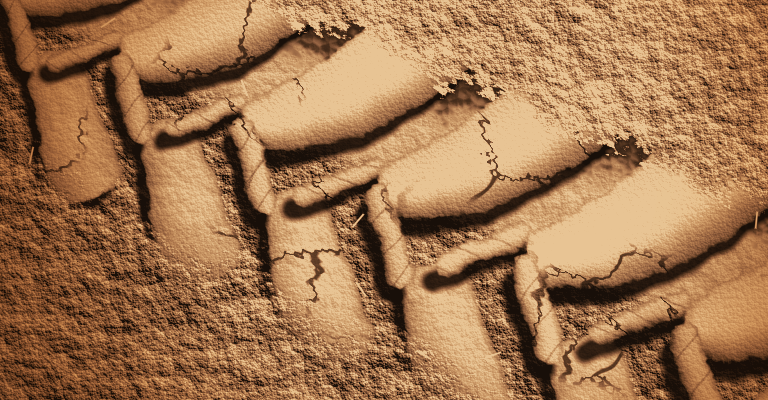
Give the GLSL for this texture, as a WebGL 1 fragment shader.

```glsl
precision highp float;
// Tyre tread pressed into dry soil: a diagonal row of curved lugs, ribs and
// lower blocks, placed by a loop that grows each repeat with perspective.
// Parts set a scalar tone, crumbled by cellular relief, then coloured by a ramp.
uniform vec2 u_resolution;

#define EDGE 0.004
#define SHADOW 0.9
#define LIGHT vec2(0.024, 0.038)
#define ROUGHNESS 1.12
#define GRAIN 0.38
#define CRACK_DEPTH 0.75
#define CONTRAST 1.25
#define MID_TONE 0.57
#define VIGNETTE 0.55

const vec3 UMBER = vec3(0.16, 0.10, 0.06);
const vec3 BROWN = vec3(0.36, 0.23, 0.14);
const vec3 EARTH = vec3(0.55, 0.36, 0.24);
const vec3 CLAY = vec3(0.70, 0.49, 0.32);
const vec3 SAND = vec3(0.82, 0.63, 0.43);
const vec3 PALE = vec3(0.91, 0.77, 0.58);

vec2 hash2(vec2 c) {
  vec3 a = fract(c.xyx * vec3(0.1031, 0.1030, 0.0973));
  a += dot(a, a.yzx + 33.33);
  return fract((a.xx + a.yz) * a.zy);
}

// Nearest and second nearest cell distances
vec2 cells(vec2 p) {
  vec2 base = floor(p), f = p - base, near = vec2(9.0);
  for (int j = -1; j <= 1; j++)
    for (int i = -1; i <= 1; i++) {
      vec2 o = vec2(float(i), float(j));
      float d = length(o + hash2(base + o) - f);
      near = d < near.x ? vec2(d, near.x) : vec2(near.x, min(near.y, d));
    }
  return near;
}

// Lit slope of piled clods: x = coarse sizes, y = fine grain
vec2 relief(vec2 p) {
  vec2 sum = vec2(0.0);
  float scale = 11.0;
  for (int i = 0; i < 5; i++) {
    float n = float(i), fine = step(2.5, n);
    vec2 q = p * scale + n * 17.3;
    float slope = cells(q + vec2(0.16, 0.25)).x - cells(q).x;
    sum += (0.3 + 0.08 * n) * slope * vec2(1.0 - fine, fine);
    scale *= 2.0;
  }
  return sum;
}

float crackLine(vec2 p, float width) {
  vec2 c = cells(p);
  return 1.0 - smoothstep(0.3 * width, width, c.y - c.x);
}

float smax(float a, float b, float k) {
  float h = max(k - abs(a - b), 0.0) / k;
  return max(a, b) + h * h * k * 0.25;
}

float lugBottom(float x) { return -0.105 + 0.9 * (x - 0.12) * (x - 0.12); }
float lugTop(float x) { return 0.02 + 0.4 * x + 0.6 * x * x; }

float lug(vec2 q) {
  float band = smax(q.y - lugTop(q.x), lugBottom(q.x) - q.y, 0.03);
  return 0.85 * smax(band, -q.x - 0.4 * q.y, 0.05);
}

// Distance, position across and position along a round rib
vec3 rib(vec2 q, vec2 a, vec2 b, float r) {
  vec2 axis = normalize(b - a), o = q - a;
  float along = dot(o, axis);
  float across = dot(o, vec2(-axis.y, axis.x));
  float beyond = along - clamp(along, 0.0, length(b - a));
  return vec3(length(vec2(beyond, across)) - r, across / r, along);
}

// Tapered block: distance, across, along
vec3 block(vec2 q) {
  vec2 o = q - vec2(0.13, -0.22), axis = vec2(0.27, -0.963);
  float along = dot(o, axis), across = dot(o, vec2(-axis.y, axis.x));
  float halfWidth = 0.083 + 0.08 * clamp(along, 0.0, 0.5);
  float d = smax(abs(across) - halfWidth, abs(along - 0.24) - 0.24, 0.08);
  return vec3(d, across / halfWidth, along);
}

float ribTone(vec3 r, float offset) {
  float groove = abs(fract(r.z * 12.0 + r.y * 0.3 + offset) - 0.5);
  return (0.77 + 0.16 * r.y - 0.24 * r.y * r.y) * (0.72 + 0.28 * smoothstep(0.0, 0.07, groove));
}

// Cast a shadow, then cover it with the part
void lay(inout float tone, float d, float dLight, float t) {
  tone *= 1.0 - SHADOW * (1.0 - smoothstep(-0.01, 0.012, dLight));
  t *= 1.0 - 0.25 * smoothstep(-0.015, 0.0, d);
  tone = mix(t, tone, smoothstep(-EDGE, EDGE, d));
}

vec3 ramp(float t) {
  t = clamp(t, 0.0, 1.0) * 5.0;
  vec3 c = mix(UMBER * (0.6 + 0.4 * min(t * 2.0, 1.0)), BROWN, min(t, 1.0));
  c = mix(c, EARTH, clamp(t - 1.0, 0.0, 1.0));
  c = mix(c, CLAY, clamp(t - 2.0, 0.0, 1.0));
  c = mix(c, SAND, clamp(t - 3.0, 0.0, 1.0));
  return mix(c, PALE, clamp(t - 4.0, 0.0, 1.0));
}

void main() {
  vec2 p = gl_FragCoord.xy / u_resolution.y;
  vec2 g = relief(p);
  float soil = ROUGHNESS * (g.x + g.y);
  vec2 warp = 0.004 * sin(p.yx * 31.0 + 2.0 * sin(p * 17.0)) + 0.002 * sin(p.yx * 83.0 + 3.0 * p);
  float side = p.y - 1.02 + 0.471 * p.x;
  float bank = p.y - 1.269 + 0.414 * p.x + 0.02 * sin(p.x * 19.0) + 0.01 * sin(p.x * 47.0) + 0.15 * g.x + 0.03 * g.y;
  float drift = sin(p.x * 7.0 + 2.0 * sin(p.y * 6.0)) * sin(p.y * 9.0 - p.x * 3.0);
  float patches = smoothstep(-0.2, 0.5, sin(p.x * 9.0 + 3.0 * p.y) + sin(p.y * 13.0 - p.x * 5.0));
  float crack = CRACK_DEPTH * patches * crackLine(p * 5.0 + warp * 9.0 + 0.25 * g.x, 0.06);

  // Trench floor: rubble below the spine, smooth above it
  float smoothFloor = smoothstep(-0.06, 0.03, side);
  float tone = mix(0.4, 0.67, smoothFloor) + soil * mix(1.0, 0.35, smoothFloor);
  tone *= 1.0 - 0.85 * smoothstep(-0.11, -0.01, bank);

  // Tread repeats
  for (int i = -1; i <= 5; i++) {
    float k = float(i);
    vec2 origin = vec2(0.296 + 0.29 * k + 0.0155 * k * k, 0.887 - 0.16 * k - 0.0015 * k * k);
    vec2 q = (p + warp - origin) / (0.86 + 0.07 * k), lit = q + LIGHT;
    vec2 vary = hash2(vec2(k + 9.0, 4.0));
    float rough = 0.02 * g.x, grain = GRAIN * g.y + 0.08 * (vary.x - 0.5);
    vec3 b = block(q);
    float t = 0.8 + 0.08 * b.y - 0.2 * b.y * b.y + grain + 0.3 * g.x + 0.06 * drift;
    lay(tone, b.x + rough, block(lit).x, t * (1.0 - crack));
    vec2 a0 = vec2(-0.18, -0.05), a1 = vec2(0.0, 0.02);
    vec3 r = rib(q, a0, a1, 0.026);
    lay(tone, r.x + rough, rib(lit, a0, a1, 0.026).x, ribTone(r, vary.y) * (1.0 - crack) + grain);
    float low = lugBottom(q.x);
    float u = (q.y - low) / max(lugTop(q.x) - low, 0.05);
    t = 0.36 + 0.5 * smoothstep(-0.05, 0.42, u) - 0.08 * smoothstep(0.6, 1.0, u) + grain + 0.05 * drift;
    lay(tone, lug(q) + rough, lug(q + 1.25 * LIGHT), t * (1.0 - crack));
    a0 = vec2(0.008, -0.06); a1 = vec2(0.066, -0.25);
    r = rib(q, a0, a1, 0.034);
    lay(tone, r.x + rough, rib(lit, a0, a1, 0.034).x, ribTone(r, vary.x) * (1.0 - crack) + grain);
  }

  // Loose soil over both ends of the tread
  tone = mix(tone, 0.64 + soil + 0.08 * drift, smoothstep(-0.01, 0.015, bank));
  float spill = 0.25 * g.x + 0.05 * g.y + 0.03 * sin(p.x * 13.0) - side;
  tone = mix(tone, 0.46 + soil + 0.06 * drift, smoothstep(0.37, 0.5, spill));

  // Sparse straw
  vec2 id = floor(p * 6.0), h = hash2(id + 3.0);
  vec2 s = (fract(p * 6.0) - 0.3 - 0.4 * h) / 6.0, dir = vec2(cos(h.x * 40.0), sin(h.x * 40.0));
  float straw = max(abs(dot(s, dir)) - 0.02, abs(dot(s, vec2(-dir.y, dir.x))) - 0.001);
  tone = mix(tone, 0.95, step(0.88, h.y) * (1.0 - smoothstep(-0.001, 0.003, straw)));

  // Light falls off to the corners, most on the lower left
  float away = length((p - vec2(1.08, 0.56)) * vec2(0.95, 1.0));
  tone = (tone - 0.5) * CONTRAST + MID_TONE;
  tone *= 1.05 - VIGNETTE * smoothstep(0.4, 1.2, away);
  vec3 tint = mix(vec3(1.0), vec3(1.0, 0.9, 0.75), smoothstep(0.5, 1.1, away));
  gl_FragColor = vec4(ramp(tone) * tint, 1.0);
}
```
